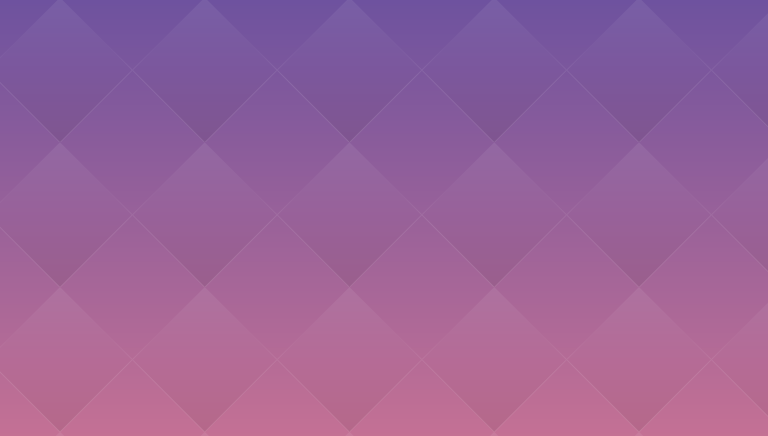
This background is drawn by a WebGL 1 fragment shader. Its source:

```glsl
precision highp float;
// Vertical violet-to-rose gradient under a lattice of translucent diamonds.
// Each diamond is a folded L1 distance, tinted white at its top and black at
// its bottom, with hairline edges that fade out towards the upper tip.

uniform vec2 u_resolution;

// Lengths are fractions of the canvas height.
const float PERIOD = 0.332;
const vec2 FIRST_CENTER = vec2(0.1376, 0.1752);
const float LINE_WIDTH = 0.0020;

const vec3 SKY_TOP = vec3(0.430, 0.322, 0.622);
const vec3 SKY_BOTTOM = vec3(0.768, 0.442, 0.582);
const float LIGHT_ALPHA = 0.075;
const float DARK_ALPHA = 0.075;
const float UPPER_LINE_ALPHA = 0.015;
const float LOWER_LINE_ALPHA = 0.10;

// Signed distance to the diamond edge, in cell units.
float diamondDistance(vec2 cell) {
  return (abs(cell.x) + abs(cell.y) - 0.5) * 0.70711;
}

// Antialiased coverage of the region where distance is negative.
float coverage(float distance, float pixel) {
  return clamp(0.5 - distance / pixel, 0.0, 1.0);
}

void main() {
  vec2 p = gl_FragCoord.xy / u_resolution.y;
  float pixel = 1.0 / u_resolution.y;

  // Background gradient
  vec3 color = mix(SKY_BOTTOM, SKY_TOP, p.y);

  // Repeated diamond cells, centred on zero
  vec2 cell = fract((p - FIRST_CENTER) / PERIOD + 0.5) - 0.5;
  float edge = diamondDistance(cell) * PERIOD;

  // White tint above the middle, black tint below, clear between them
  float inside = coverage(edge, pixel);
  float height = 2.0 * cell.y;
  color = mix(color, vec3(1.0), LIGHT_ALPHA * max(height, 0.0) * inside);
  color = mix(color, vec3(0.0), DARK_ALPHA * max(-height, 0.0) * inside);

  // Hairline edges
  float line = coverage(abs(edge) - 0.5 * LINE_WIDTH, pixel);
  float lower = 1.0 - smoothstep(-0.1, 0.2, cell.y);
  float lineAlpha = mix(UPPER_LINE_ALPHA, LOWER_LINE_ALPHA, lower);
  color = mix(color, vec3(1.0), lineAlpha * line);

  gl_FragColor = vec4(color, 1.0);
}
```
